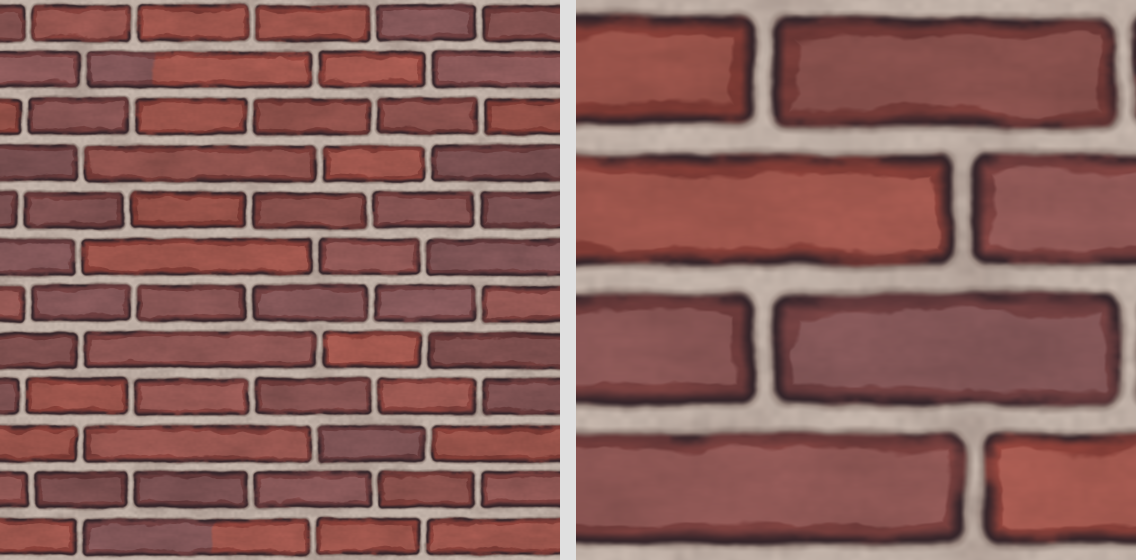
Left: the whole. Right: its middle third, enlarged.
This texture is drawn by a WebGL 2 fragment shader. Its source:

```glsl
#version 300 es
precision highp float;
uniform vec2 u_resolution;
out vec4 fragColor;

#define ROWS 12.0
#define BRICK_HALF_HEIGHT 0.0325
#define JOINT_HALF_WIDTH 0.0058
#define CORNER_RADIUS 0.009
#define EDGE_WOBBLE 0.0055
#define EDGE_SOFTNESS 0.0022
#define JOINT_JITTER 0.013
#define RIM_DEPTH 0.0095
#define TWO_TONE_CHANCE 0.45

const vec3 RED_CLAY = vec3(0.59, 0.32, 0.285);
const vec3 MAUVE_CLAY = vec3(0.475, 0.315, 0.32);
const vec3 BURNT_RIM = vec3(0.19, 0.135, 0.155);
const vec3 PALE_MORTAR = vec3(0.77, 0.71, 0.67);
const vec3 GREY_MORTAR = vec3(0.53, 0.455, 0.425);

// Joint positions of the two alternating courses
const float LONG_COURSE[3] = float[3](0.144, 0.565, 0.762);
const float SHORT_COURSE[5] = float[5](0.045, 0.232, 0.445, 0.663, 0.852);

float hash(vec2 p, float seed) {
    uvec3 q = uvec3(ivec3(vec3(p, seed))) * uvec3(1597u, 3571u, 7919u);
    uint n = (q.x ^ (q.y << 8) ^ q.z) * 747796u + 28913u;
    n = (n ^ (n >> 15)) * 73244475u;
    n = (n ^ (n >> 13)) * 84589u;
    return float((n ^ (n >> 16)) & 65535u) / 65535.0;
}

// Value noise that wraps after a whole number of cells
float noise(vec2 uv, vec2 cells, float seed) {
    vec2 p = uv * cells;
    vec2 i = floor(p), f = fract(p);
    f = f * f * (3.0 - 2.0 * f);
    vec2 a = mod(i, cells), b = mod(i + 1.0, cells);
    return mix(mix(hash(a, seed), hash(vec2(b.x, a.y), seed), f.x),
               mix(hash(vec2(a.x, b.y), seed), hash(b, seed), f.x), f.y);
}

float fbm(vec2 uv, vec2 cells, float seed) {
    float sum = 0.0, gain = 0.53;
    for (int o = 0; o < 4; o++) {
        sum += gain * noise(uv, cells, seed + float(o));
        cells *= 2.0;
        gain *= 0.5;
    }
    return sum;
}

float roundBox(vec2 p, vec2 halfSize, float radius) {
    vec2 q = abs(p) - halfSize + radius;
    return length(max(q, 0.0)) + min(max(q.x, q.y), 0.0) - radius;
}

float jointAt(int i, float row, bool isLong) {
    float base = isLong ? LONG_COURSE[i] : SHORT_COURSE[i];
    float shift = hash(vec2(row, 3.0), 11.0) - 0.5;
    float own = hash(vec2(float(i), row), 12.0) - 0.5;
    return base + JOINT_JITTER * (shift + own);
}

// Finds the brick: xy = offset from its centre, z = half width, w = index
vec4 findBrick(float x, float row, bool isLong) {
    int count = isLong ? 3 : 5;
    vec4 found = vec4(0.0);
    for (int i = 0; i < count; i++) {
        float start = jointAt(i, row, isLong);
        float width = fract(jointAt((i + 1) % count, row, isLong) - start);
        float along = fract(x - start);
        if (along < width) found = vec4(along - 0.5 * width, 0.0, 0.5 * width, float(i));
    }
    return found;
}

vec3 clayTone(vec2 id, float seed) {
    vec3 tone = mix(RED_CLAY, MAUVE_CLAY, smoothstep(0.15, 0.95, hash(id, seed)));
    return tone * mix(0.93, 1.07, hash(id, seed + 1.0));
}

void main() {
    vec2 uv = gl_FragCoord.xy / u_resolution;

    // Uneven brick outlines
    vec2 wobble = vec2(fbm(uv, vec2(36.0), 20.0), fbm(uv, vec2(28.0, 40.0), 30.0)) - 0.5;
    vec2 p = uv + EDGE_WOBBLE * wobble;
    float row = mod(floor(p.y * ROWS), ROWS);
    bool isLong = mod(row, 2.0) < 0.5;
    vec4 brick = findBrick(p.x, row, isLong);
    vec2 id = vec2(brick.w, row);
    brick.y = (fract(p.y * ROWS) - 0.5) / ROWS + 0.003 * (hash(id, 40.0) - 0.5);
    vec2 halfSize = vec2(brick.z - JOINT_HALF_WIDTH, BRICK_HALF_HEIGHT);
    float dist = roundBox(brick.xy, halfSize, CORNER_RADIUS);
    float depth = -dist;

    float broad = fbm(uv, vec2(14.0, 22.0), 50.0);
    float blotch = fbm(uv, vec2(30.0, 44.0), 60.0);
    float streak = fbm(uv, vec2(26.0, 90.0), 70.0);
    float grain = noise(uv, vec2(190.0), 80.0);

    // Fired clay, with a second tone on some long bricks
    vec3 clay = clayTone(id, 90.0);
    if (isLong && brick.w < 0.5 && hash(id, 95.0) < TWO_TONE_CHANCE) {
        float split = brick.z * (hash(id, 96.0) - 0.6) + 0.03 * (broad - 0.5);
        clay = mix(MAUVE_CLAY * 1.03, RED_CLAY * 1.03, smoothstep(-0.004, 0.004, brick.x - split));
    }
    clay *= 0.87 + 0.17 * broad + 0.12 * streak + 0.03 * (grain - 0.5);

    // Flat brushed core inside a redder, darker border
    float inset = 0.003 + 0.016 * blotch;
    float core = smoothstep(-0.0015, 0.0015, depth - inset);
    vec3 border = clay * mix(vec3(0.78, 0.68, 0.7), vec3(0.96, 0.82, 0.8), streak);
    clay = mix(border, clay * 1.03, core);

    // Burnt rim, heavier along the foot and at the ends
    float foot = smoothstep(0.0, -BRICK_HALF_HEIGHT, brick.y);
    float ends = smoothstep(halfSize.x - 0.018, halfSize.x, abs(brick.x));
    float scorch = smoothstep(0.36, 0.68, blotch + 0.13 * foot + 0.08 * ends);
    float rim = 1.0 - smoothstep(0.001, RIM_DEPTH * (0.6 + 0.8 * broad), depth);
    clay = mix(clay, BURNT_RIM, rim * (0.25 + 0.7 * scorch));

    // Mortar, dusky against the bricks and mottled
    float clean = smoothstep(-0.001, 0.0055, dist + 0.003 * (blotch - 0.5));
    float dirt = smoothstep(0.48, 0.78, broad) * 0.5 + 0.25 * (1.0 - streak);
    vec3 mortar = mix(GREY_MORTAR, PALE_MORTAR, clean * (1.0 - 0.6 * dirt));
    mortar *= 0.97 + 0.06 * grain;

    float soft = max(EDGE_SOFTNESS, 0.75 / u_resolution.y);
    float cover = 1.0 - smoothstep(-soft, soft, dist);
    fragColor = vec4(mix(mortar, clay, cover), 1.0);
}
```
